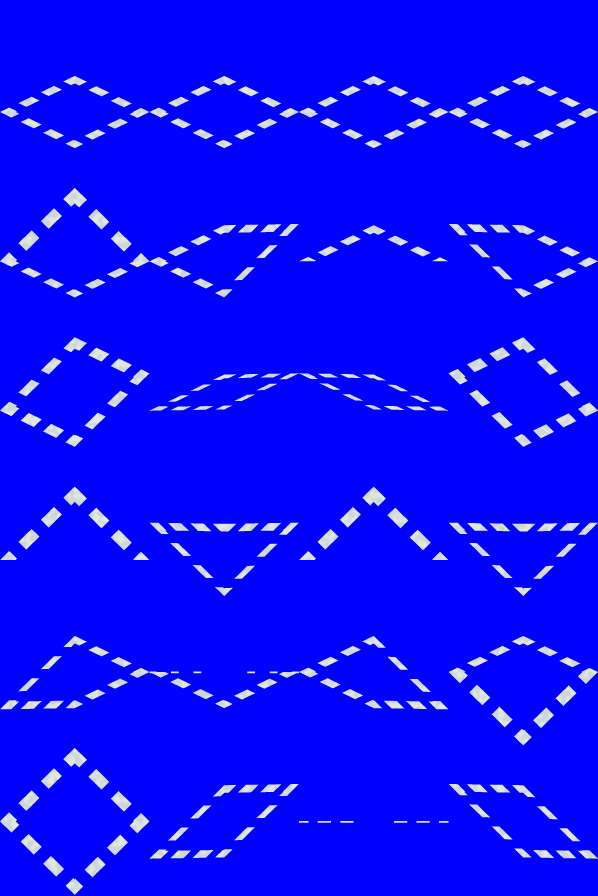
This pattern is drawn by a Shadertoy shader. Its source:

```glsl
#define GRID vec2(4.0, 6.0)
#define GROUND vec3(0.0, 0.0, 1.0)
#define INK_COOL vec3(0.80, 0.84, 0.86)
#define INK_WARM vec3(0.88, 0.91, 0.85)
#define HALF_HEIGHT 0.242
#define LIFT 0.25
#define STROKE 0.105
#define PITCH 0.30
#define DASH_HALF 0.088
#define SLIVER 0.006
#define SAMPLES 4

// Height steps of a corner, d quarter turns clockwise from the leading one
int cornerHeight(int d, int row) {
    if (row == 1) return int(d == 0);
    if (row == 2) return int(d < 2);
    if (row == 3) return int(d % 2 == 0);
    if (row == 4) return int(d < 3);
    if (row == 5) return 2 - min(d, 4 - d);
    return 0;
}

float cross2(vec2 a, vec2 b) { return a.x * b.y - a.y * b.x; }

bool dash(float along, float start, float halfLength) {
    float t = (along - start) / PITCH;
    return abs(fract(t + 0.5) - 0.5) * PITCH < halfLength;
}

// Dashed border strip; edges run clockwise from the north corner
bool strip(int edge, float along, float depth) {
    float start = edge % 4 < 2 ? 0.075 : 0.035;
    return depth < STROKE && dash(along, start, DASH_HALF);
}

// One folded tile: corners 0..3 are north, east, south, west
float tileInk(vec2 p, int col, int row) {
    int h[4];
    vec2 c[4];
    for (int k = 0; k < 4; k++) {
        float angle = float(k) * 1.5707963;
        h[k] = cornerHeight((k - col + 4) % 4, row);
        c[k] = vec2(0.5 + 0.5 * sin(angle),
                    0.25 + HALF_HEIGHT * cos(angle) + LIFT * float(h[k]));
    }

    // Fold west-east or north-south, then map each half to the unit square
    bool foldAcross = h[1] == h[3] && max(h[0], h[2]) >= h[1];
    for (int i = 0; i < 2; i++) {
        int k = (foldAcross ? 0 : 1) + 2 * i;
        vec2 toNext = c[(k + 1) % 4] - c[k];
        vec2 toPrev = c[(k + 3) % 4] - c[k];
        float area = cross2(toNext, toPrev);
        if (area > -0.02) continue; // edge-on or facing away
        vec2 q = vec2(cross2(p - c[k], toPrev), cross2(toNext, p - c[k])) / area;
        if (min(q.x, q.y) < 0.0 || q.x + q.y > 1.0) continue;
        if (strip(k, q.x, q.y) || strip(k + 1, q.y, 1.0 - q.x) ||
            strip(k + 2, 1.0 - q.x, 1.0 - q.y) || strip(k + 3, 1.0 - q.y, q.x)) return 1.0;
    }

    // A back slope seen edge-on leaves a hairline of dashes
    if (h[0] < min(h[1], h[3]) && h[2] > h[0]) {
        float halfLength = DASH_HALF * (row == 5 ? 1.0 : 0.6);
        float along = abs(p.x - 0.5) * 2.0;
        if (along > 0.2 && abs(p.y - 0.497) < SLIVER && dash(along, 0.06, halfLength)) return 1.0;
    }
    return 0.0;
}

vec2 gradient(vec2 cell) {
    float a = 6.2831853 * fract(sin(dot(cell, vec2(127.1, 311.7))) * 4375.85);
    return vec2(cos(a), sin(a));
}

float gradientNoise(vec2 p) {
    vec2 i = floor(p), f = fract(p), w = f * f * (3.0 - 2.0 * f);
    vec2 e = vec2(1.0, 0.0);
    float low = mix(dot(gradient(i), f), dot(gradient(i + e), f - e), w.x);
    float high = mix(dot(gradient(i + e.yx), f - e.yx), dot(gradient(i + 1.0), f - 1.0), w.x);
    return mix(low, high, w.y);
}

void mainImage(out vec4 fragColor, in vec2 fragCoord) {
    // Average a grid of samples for smooth edges
    float ink = 0.0;
    for (int i = 0; i < SAMPLES * SAMPLES; i++) {
        vec2 jitter = (vec2(i % SAMPLES, i / SAMPLES) + 0.5) / float(SAMPLES) - 0.5;
        vec2 g = (fragCoord + jitter) / iResolution.xy * GRID;
        vec2 cell = clamp(floor(g), vec2(0.0), GRID - 1.0);
        ink += tileInk(g - cell, int(cell.x), int(GRID.y - 1.0 - cell.y));
    }
    ink /= float(SAMPLES * SAMPLES);

    // Faint mottling of the ink
    float tint = smoothstep(-0.25, 0.25, gradientNoise(fragCoord / iResolution.xy * GRID * 24.0));
    fragColor = vec4(mix(GROUND, mix(INK_COOL, INK_WARM, tint), ink), 1.0);
}
```
